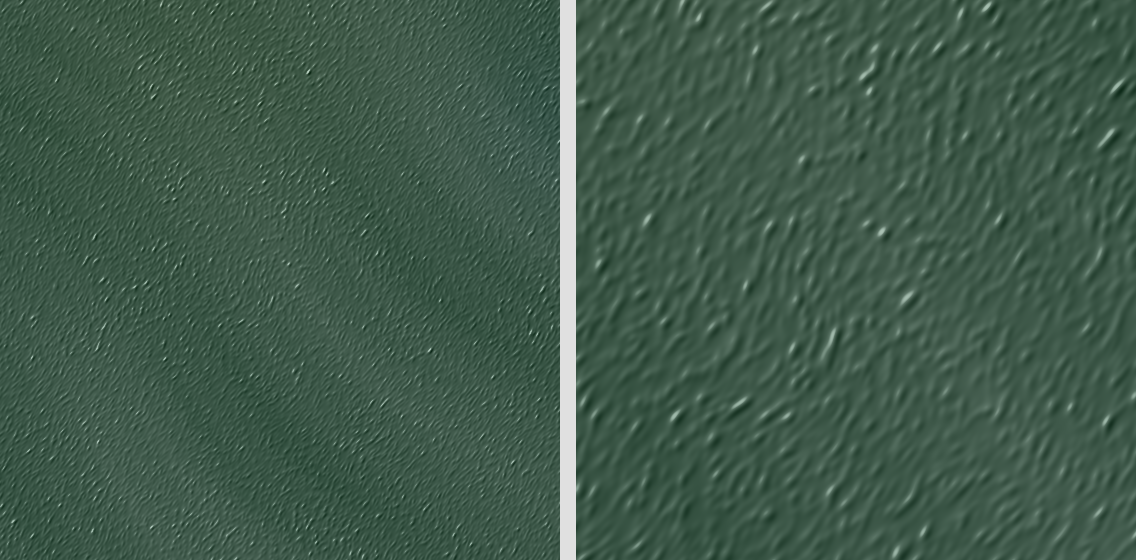
Left, the full canvas; right, a detail of the centre.
Reproduce this texture procedurally as a Shadertoy shader.

```glsl
#define LEATHER_GREEN vec3(0.235, 0.340, 0.281)
#define GRAIN_ANGLE 0.90
#define GRAIN_CELL vec2(0.0145, 0.0072)
#define GRAIN_LENGTH 0.0076
#define GRAIN_WIDTH 0.0022
#define ANGLE_SPREAD 0.42
#define RELIEF 0.112
#define GLINT 0.20
#define BAND_DEPTH 0.019

mat2 rotation(float a) {
    float c = cos(a), s = sin(a);
    return mat2(c, -s, s, c);
}

vec3 hash3(vec2 cell) {
    vec3 h = fract(cell.xyx * vec3(0.1031, 0.1030, 0.0973));
    h += dot(h, h.yxz + 33.33);
    return fract((h.xxy + h.yzz) * h.zyx);
}

// Scattered creases: a lit ridge beside a shaded flank, one per cell.
float creases(vec2 p, float seed) {
    vec2 home = floor(p / GRAIN_CELL);
    float sum = 0.0;
    for (int j = -1; j <= 1; j++) {
        for (int i = -1; i <= 1; i++) {
            vec2 cell = home + vec2(i, j);
            vec3 shape = hash3(cell + seed);
            vec2 jitter = hash3(cell + seed + 71.7).xy;
            vec2 d = p - (cell + jitter) * GRAIN_CELL;
            d = rotation((shape.x - 0.5) * ANGLE_SPREAD) * d;
            d /= vec2(GRAIN_LENGTH * mix(0.55, 1.0, shape.y), GRAIN_WIDTH);
            float ridge = exp(-(d.y - 0.7) * (d.y - 0.7));
            float flank = exp(-(d.y + 0.7) * (d.y + 0.7));
            float strength = mix(0.3, 1.2, shape.z * shape.z);
            sum += strength * exp(-d.x * d.x) * (ridge - 0.95 * flank);
        }
    }
    return sum;
}

// Soft diagonal bands that fade in and out along their length.
float bands(vec2 p) {
    float across = p.x + p.y + 0.05 * sin(5.0 * p.x - 4.0 * p.y);
    float along = p.x - p.y;
    float broad = -cos((across - 1.34) * 10.5) * (0.65 + 0.35 * sin(3.0 * along + 0.6));
    float fine = sin(across * 37.0 + 1.3 * sin(2.5 * along)) * (0.6 + 0.4 * sin(6.0 * along));
    float streak = sin(across * 83.0 + 2.0 * sin(3.0 * along + 1.0)) * sin(8.0 * along + 1.0);
    float patches = sin(6.0 * p.x + 1.0) * sin(5.0 * p.y + 0.5);
    float edges = smoothstep(0.25, 0.0, p.x) + 0.7 * smoothstep(0.8, 1.0, p.x);
    return broad + 0.40 * fine + 0.25 * streak + 0.4 * patches - 0.6 * edges;
}

void mainImage(out vec4 fragColor, in vec2 fragCoord) {
    vec2 p = fragCoord / iResolution.y;

    // Layered sines bend the grain direction a little from place to place.
    vec2 bend = 0.008 * sin(p.yx * vec2(11.0, 9.0) + vec2(0.4, 2.1))
              + 0.0015 * sin(p.yx * vec2(47.0, 41.0) + p * 19.0);
    vec2 grain = rotation(GRAIN_ANGLE) * (p + bend);

    // Two crease layers overlap into an irregular relief.
    float relief = creases(grain, 3.0)
                 + 0.9 * creases(rotation(0.10) * grain + 0.37, 57.0);
    float patchiness = 1.0 + 0.20 * sin(17.0 * p.x + 3.0 * sin(9.0 * p.y))
                                  * sin(14.0 * p.y + 2.0 * sin(8.0 * p.x));
    relief *= patchiness;
    float shade = RELIEF * (relief > 0.0 ? relief : 0.8 * relief);
    float glint = GLINT * smoothstep(0.75, 1.7, relief);

    // Faint warm tint at the upper left, cool tint at the right edge.
    float warm = exp(-7.0 * dot(p - vec2(0.35, 0.95), p - vec2(0.35, 0.95)));
    float cool = exp(-35.0 * dot(p - vec2(1.0, 0.78), p - vec2(1.0, 0.78)));
    vec3 tint = warm * vec3(0.008, 0.004, -0.012) + cool * vec3(0.0, 0.004, 0.022);

    vec3 color = LEATHER_GREEN + tint + BAND_DEPTH * bands(p) * vec3(1.1, 0.85, 1.0);
    color += shade * vec3(1.0, 0.98, 1.0) + glint;
    fragColor = vec4(clamp(color, 0.0, 1.0), 1.0);
}
```
